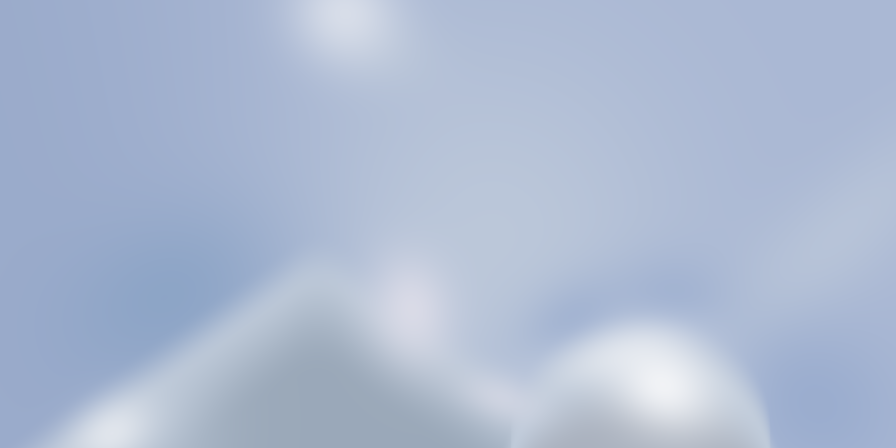
Reproduce this background procedurally as a WebGL 2 fragment shader.

```glsl
#version 300 es
precision highp float;
// Soft blurred sky with hazy light, blue gaps and two rounded grey-white clouds.
uniform vec2 u_resolution;
out vec4 outColor;

// Gaussian spot with separate radii, turned by an angle.
float glow(vec2 p, vec2 center, vec2 radius, float angle) {
    vec2 d = p - center;
    float c = cos(angle), s = sin(angle);
    d = vec2(c * d.x + s * d.y, c * d.y - s * d.x) / radius;
    return exp(-dot(d, d));
}

// Maximum with a rounded crease.
float smoothMax(float a, float b, float k) {
    float h = max(k - abs(a - b), 0.0) / k;
    return max(a, b) + h * h * k * 0.25;
}

// Height of a peak with straight, unequal slopes and a rounded tip.
float peakHeight(float x, vec2 tip, float riseLeft, float fallRight) {
    float left = tip.y + (x - tip.x) * riseLeft;
    float right = tip.y - (x - tip.x) * fallRight;
    return -smoothMax(-left, -right, 0.08);
}

// Height of an elliptical dome, sinking away outside its width.
float domeHeight(float x, float center, vec2 size) {
    float t = (x - center) / size.x;
    return size.y * (sqrt(max(1.0 - t * t, 0.0)) - 3.0 * max(abs(t) - 1.0, 0.0));
}

vec3 skyColor(vec2 p) {
    vec3 leftBlue = vec3(0.605, 0.670, 0.795);
    vec3 rightBlue = vec3(0.665, 0.720, 0.830);
    vec3 haze = vec3(0.745, 0.790, 0.855);
    vec3 deepBlue = vec3(0.535, 0.635, 0.770);
    vec3 gapBlue = vec3(0.595, 0.670, 0.805);

    vec3 color = mix(leftBlue, rightBlue, smoothstep(0.0, 1.1, p.x + 0.25 * (p.y - 0.5)));
    // Wide central haze and the pale band rising to the right.
    color = mix(color, haze, 0.85 * glow(p, vec2(1.10, 0.46), vec2(0.42, 0.46), 0.0));
    color = mix(color, haze, 0.65 * glow(p, vec2(1.86, 0.46), vec2(0.42, 0.12), 0.75));
    // Blue gaps beside the clouds.
    color = mix(color, deepBlue, 0.80 * glow(p, vec2(0.38, 0.34), vec2(0.25, 0.18), 0.45));
    color = mix(color, gapBlue, 0.75 * glow(p, vec2(1.29, 0.27), vec2(0.13, 0.10), 0.5));
    color = mix(color, gapBlue, 0.65 * glow(p, vec2(1.50, 0.32), vec2(0.13, 0.11), 0.0));
    color = mix(color, gapBlue, 0.85 * glow(p, vec2(1.82, 0.10), vec2(0.20, 0.17), -0.5));
    return color;
}

vec3 addClouds(vec3 color, vec2 p) {
    vec3 rim = vec3(0.745, 0.790, 0.850);
    vec3 shade = vec3(0.605, 0.660, 0.725);
    vec3 white = vec3(0.955, 0.960, 0.970);
    vec3 pinkWhite = vec3(0.865, 0.865, 0.910);

    // Large shaded peak.
    float depth = peakHeight(p.x, vec2(0.71, 0.43), 0.70, 0.70) - p.y;
    vec3 body = mix(rim, shade, smoothstep(0.0, 0.24, depth));
    body = mix(body, rim, 0.75 * glow(p, vec2(0.32, 0.06), vec2(0.16, 0.20), 0.0));
    color = mix(color, body, smoothstep(-0.07, 0.06, depth));

    // Smaller bright dome, grey along its base.
    depth = domeHeight(p.x, 1.43, vec2(0.29, 0.25)) - p.y;
    body = mix(rim, vec3(0.665, 0.695, 0.745), smoothstep(0.05, 0.22, depth));
    color = mix(color, body, smoothstep(-0.06, 0.06, depth));

    // Sunlit patches.
    color = mix(color, white, 0.95 * glow(p, vec2(1.48, 0.14), vec2(0.13, 0.10), -0.5));
    color = mix(color, white, 0.45 * glow(p, vec2(1.37, 0.21), vec2(0.16, 0.06), 0.25));
    color = mix(color, white, 0.65 * glow(p, vec2(0.25, 0.03), vec2(0.10, 0.07), 0.6));
    color = mix(color, pinkWhite, 0.90 * glow(p, vec2(0.92, 0.31), vec2(0.09, 0.12), 0.2));
    color = mix(color, pinkWhite, 0.55 * glow(p, vec2(1.12, 0.11), vec2(0.10, 0.05), -0.3));

    // Detached puff at the top with a faint tail.
    color = mix(color, rim, 0.50 * glow(p, vec2(0.85, 0.89), vec2(0.15, 0.09), -0.4));
    color = mix(color, vec3(0.86, 0.88, 0.92), 0.90 * glow(p, vec2(0.77, 0.97), vec2(0.12, 0.11), -0.5));
    return color;
}

void main() {
    vec2 p = gl_FragCoord.xy / u_resolution * vec2(2.0, 1.0);
    outColor = vec4(addClouds(skyColor(p), p), 1.0);
}
```
